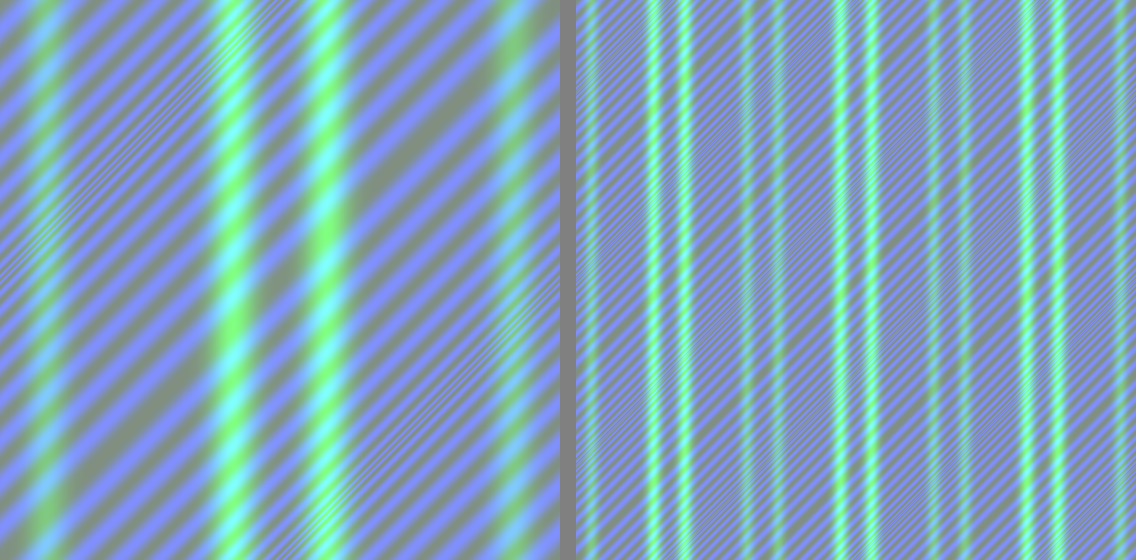
Left: one tile. Right: repeated 3 by 3.
A WebGL 1 fragment shader for this background:

```glsl
precision highp float;
uniform vec2 u_resolution;

#define STRIPE_RATE 6.1
#define STRIPE_SOFT 0.0148
#define STRONG_OFFSET 0.0833
#define STRONG_WIDTH 0.040
#define STRONG_GAIN 0.44
#define WEAK_OFFSET 0.4167
#define WEAK_WIDTH 0.036
#define WEAK_GAIN 0.23
#define GROUND vec3(0.5, 0.56, 0.5)
#define BLUE_GAIN 0.5
#define TAPS 8

const float TAU = 6.2831853;

// Distance to the nearest whole number
float wrapDistance(float v) {
  return abs(fract(v + 0.5) - 0.5);
}

// Diagonal wave: broad at whole numbers, crowding toward the halves
float chirpStripe(float u) {
  float t = wrapDistance(u);
  float soft = sqrt(t * t + STRIPE_SOFT * STRIPE_SOFT);
  float cycles = STRIPE_RATE * (asin(min(2.0 * soft, 1.0)) - 2.0 * STRIPE_SOFT);
  return 0.5 - 0.5 * cos(TAU * cycles);
}

// Soft vertical glow around a wrapped position
float glow(float x, float center, float width) {
  float d = wrapDistance(x - center) / width;
  return exp(-d * d);
}

// Two glows mirrored about the middle
float glowPair(float x, float offset, float width) {
  return glow(x, 0.5 - offset, width) + glow(x, 0.5 + offset, width);
}

void main() {
  vec2 uv = gl_FragCoord.xy / u_resolution;

  // Average the stripes over one pixel to smooth the crowded lines
  float pixel = 1.4 / min(u_resolution.x, u_resolution.y);
  float stripe = 0.0;
  for (int i = 0; i < TAPS; i++) {
    float shift = (float(i) + 0.5) / float(TAPS) - 0.5;
    stripe += chirpStripe(uv.x - uv.y + shift * pixel);
  }
  stripe /= float(TAPS);

  // Green comes from the glows, blue from the stripes
  float green = STRONG_GAIN * glowPair(uv.x, STRONG_OFFSET, STRONG_WIDTH)
              + WEAK_GAIN * glowPair(uv.x, WEAK_OFFSET, WEAK_WIDTH);
  vec3 color = GROUND + vec3(0.0, green, BLUE_GAIN * stripe);
  gl_FragColor = vec4(clamp(color, 0.0, 1.0), 1.0);
}
```
